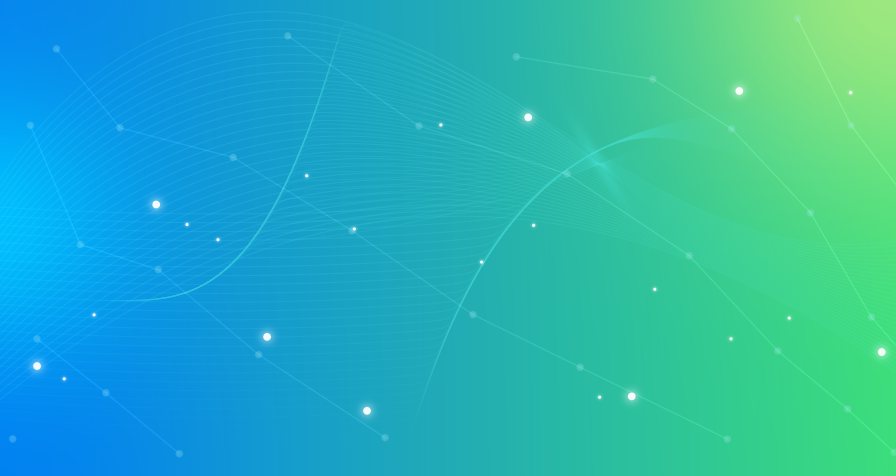
This background is drawn by a Shadertoy shader. Its source:

```glsl
#define ASPECT 1.89
#define STRANDS 28
#define STRAND_WIDTH 0.0019
#define STRAND_ALPHA 0.17
#define NODES 30
#define NODE_RADIUS 0.0075
#define LINK_REACH 0.42
#define SPARKS 22
#define CROSSING vec2(1.265, 0.655)

const vec3 BLUE = vec3(0.015, 0.54, 0.93);
const vec3 TEAL = vec3(0.13, 0.67, 0.71);
const vec3 GREEN = vec3(0.23, 0.87, 0.48);
const vec3 LIME = vec3(0.64, 0.91, 0.50);
const vec3 CYAN = vec3(0.0, 0.77, 1.0);
const vec3 STRAND_TINT = vec3(0.30, 0.92, 0.90);

float hash(float n) {
    return fract(sin(n * 127.1 + 3.7) * 43758.5453);
}

float smoothMax(float a, float b) {
    return 0.5 * (a + b + sqrt((a - b) * (a - b) + 0.0006));
}

float glow(vec2 p, vec2 center, float radius) {
    vec2 d = (p - center) / radius;
    return exp(-dot(d, d));
}

vec3 background(vec2 p) {
    float x = p.x / ASPECT;
    vec3 color = mix(BLUE, TEAL, clamp(x * 2.0, 0.0, 1.0));
    color = mix(color, GREEN, clamp(x * 2.0 - 1.0, 0.0, 1.0));
    color = mix(color, vec3(0.0, 0.49, 0.95), 0.7 * glow(p, vec2(0.0), 0.42));
    color = mix(color, vec3(0.03, 0.50, 0.93), 0.5 * glow(p, vec2(0.0, 1.0), 0.4));
    color = mix(color, CYAN, 0.9 * glow(p, vec2(-0.02, 0.53), 0.27));
    return mix(color, LIME, 0.95 * glow(p, vec2(ASPECT, 1.04), 0.44));
}

// Wave families: t selects one strand inside each bundle
float archWave(float x, float t) {
    float upper = 0.74 + 0.25 * cos(2.55 * (x - 0.55)) - 0.15 * exp(-6.0 * x);
    float lower = 0.54 - 0.4 * (x - 0.985) * (x - 0.985);
    return mix(lower, upper, t);
}

float risingWave(float x, float t) {
    float envelope = 0.796 - 0.65 * exp(-4.67 * (x - 0.887));
    float base = mix(0.04, 0.56, t) + 0.07 * (x - 0.45) * (x - 0.45);
    float fan = 0.27 * t * smoothstep(1.25, 2.0, x);
    return smoothMax(base, envelope) - fan;
}

float fallingWave(float x, float t) {
    float rise = max(x - 0.246, 0.0) / 0.468;
    float envelope = 0.369 + 0.557 * rise * rise * rise;
    float start = mix(0.48, 1.0, t);
    float along = max(x - 0.45, 0.0) / (CROSSING.x - 0.45);
    float strand = mix(start, CROSSING.y, along * along);
    return -smoothMax(-strand, -envelope);
}

// Antialiased stroke, corrected for the slope of the curve
float stroke(float offset) {
    float slope = length(vec2(dFdx(offset), dFdy(offset))) * iResolution.y;
    float width = max(STRAND_WIDTH, 1.0 / iResolution.y);
    float d = abs(offset) / max(slope, 0.001);
    return max(1.0 - d / width, 0.0) * STRAND_WIDTH / width;
}

float strands(vec2 p) {
    float sum = 0.0;
    float fallFade = smoothstep(0.2, 0.5, p.x) * (1.0 - smoothstep(1.22, 1.42, p.x));
    float riseFade = smoothstep(0.0, 0.5, p.y) * mix(1.0, 0.45, smoothstep(1.25, 1.5, p.x));
    for (int i = 0; i < STRANDS; i++) {
        float t = (float(i) + 0.5) / float(STRANDS);
        sum += stroke(p.y - archWave(p.x, t)) * 1.1;
        sum += stroke(p.y - risingWave(p.x, t)) * riseFade;
        sum += stroke(p.y - fallingWave(p.x, t)) * fallFade * 0.8;
    }
    return 0.5 * (1.0 - exp(-2.0 * STRAND_ALPHA * sum));
}

float disc(vec2 p, vec2 center, float radius) {
    float px = 1.0 / iResolution.y;
    return 1.0 - smoothstep(radius - px, radius + px, length(p - center));
}

float segment(vec2 p, vec2 a, vec2 b) {
    vec2 ab = b - a;
    float h = clamp(dot(p - a, ab) / dot(ab, ab), 0.0, 1.0);
    return length(p - a - ab * h);
}

// Even spread, thinner around the middle of the canvas
vec2 nodePosition(float i) {
    float u = (i + hash(i)) / float(NODES);
    float x = u - 0.08 * sin(6.2832 * u);
    return vec2(x * ASPECT, 0.04 + 0.94 * fract(i * 0.618 + 0.15 * hash(i + 50.0)));
}

void mainImage(out vec4 fragColor, in vec2 fragCoord) {
    vec2 p = fragCoord / iResolution.xy * vec2(ASPECT, 1.0);
    vec3 color = mix(background(p), STRAND_TINT, strands(p));

    // Narrow light where the bundles cross
    vec2 axis = normalize(vec2(0.53, -0.85));
    vec2 q = p - CROSSING;
    vec2 beam = vec2(dot(q, axis) / 0.09, dot(q, vec2(-axis.y, axis.x)) / 0.013);
    color = mix(color, STRAND_TINT, 0.3 * exp(-dot(beam, beam)));

    // Faint network
    for (int i = 0; i < NODES; i++) {
        vec2 a = nodePosition(float(i));
        vec2 b = nodePosition(float(i + 3));
        float link = max(1.0 - segment(p, a, b) * min(iResolution.y, 400.0), 0.0);
        color += 0.06 * link * step(distance(a, b), LINK_REACH);
        color = mix(color, vec3(0.65, 0.92, 0.95), 0.27 * disc(p, a, NODE_RADIUS));
    }

    // White sparks, every third one large
    for (int i = 0; i < SPARKS; i++) {
        float n = float(i);
        vec2 center = vec2((n + hash(n + 9.0)) / float(SPARKS) * ASPECT, 0.1 + 0.86 * hash(n + 31.0));
        float radius = i % 3 == 0 ? 0.0075 : 0.0026;
        float light = disc(p, center, radius) + 0.4 * glow(p, center, radius * 2.0);
        color = mix(color, vec3(1.0), min(light, 0.95));
    }
    fragColor = vec4(color, 1.0);
}
```
